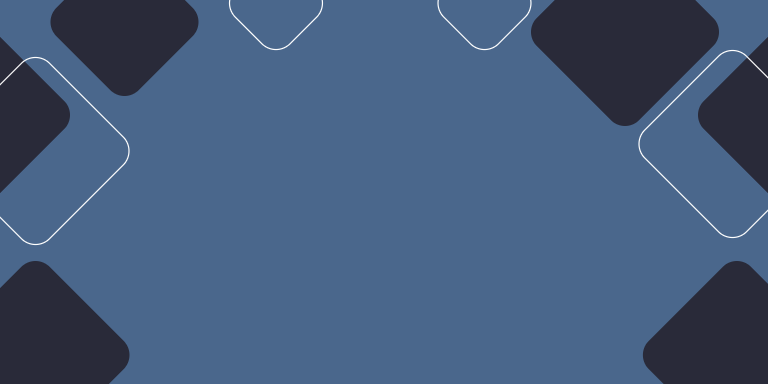
Reproduce this background procedurally as a Shadertoy shader.

```glsl
// Flat blue backdrop framed by dark rounded diamonds and thin white diamond outlines.
#define BLUE vec3(0.290, 0.405, 0.548)
#define DARK vec3(0.159, 0.163, 0.222)
#define WHITE vec3(1.0)
#define CORNER_RADIUS 0.052
#define LINE_WIDTH 0.0031

// Diamonds as center x, center y and reach from center to rounded tip,
// in units of the canvas height.
const vec3 SOLIDS[6] = vec3[6](
    vec3(0.3242, 0.9427, 0.1927), vec3(1.6276, 0.9167, 0.2448),
    vec3(-0.0625, 0.7005, 0.2448), vec3(2.0625, 0.7005, 0.2448),
    vec3(0.0924, 0.0755, 0.2448), vec3(1.9190, 0.0755, 0.2448));
const vec3 OUTLINES[4] = vec3[4](
    vec3(0.0924, 0.6068, 0.2435), vec3(1.9076, 0.6250, 0.2435),
    vec3(0.7187, 0.9920, 0.1210), vec3(1.2617, 0.9920, 0.1210));

// Signed distance to a square turned by 45 degrees with rounded corners.
float diamondDistance(vec2 p, vec3 diamond) {
    p -= diamond.xy;
    vec2 turned = abs(vec2(p.x + p.y, p.x - p.y)) * inversesqrt(2.0);
    vec2 q = turned - (diamond.z - CORNER_RADIUS) * inversesqrt(2.0);
    return length(max(q, 0.0)) + min(max(q.x, q.y), 0.0) - CORNER_RADIUS;
}

// Antialiased coverage of the region where the distance is negative.
float coverage(float distance, float pixel) {
    return clamp(0.5 - distance / pixel, 0.0, 1.0);
}

void mainImage(out vec4 fragColor, in vec2 fragCoord) {
    float pixel = 1.0 / iResolution.y;
    vec2 p = fragCoord * pixel;
    vec3 color = BLUE;

    // Solid diamonds
    for (int i = 0; i < 6; i++) {
        color = mix(color, DARK, coverage(diamondDistance(p, SOLIDS[i]), pixel));
    }

    // Outlines on top
    for (int i = 0; i < 4; i++) {
        float edge = abs(diamondDistance(p, OUTLINES[i])) - 0.5 * LINE_WIDTH;
        color = mix(color, WHITE, coverage(edge, pixel));
    }

    fragColor = vec4(color, 1.0);
}
```
